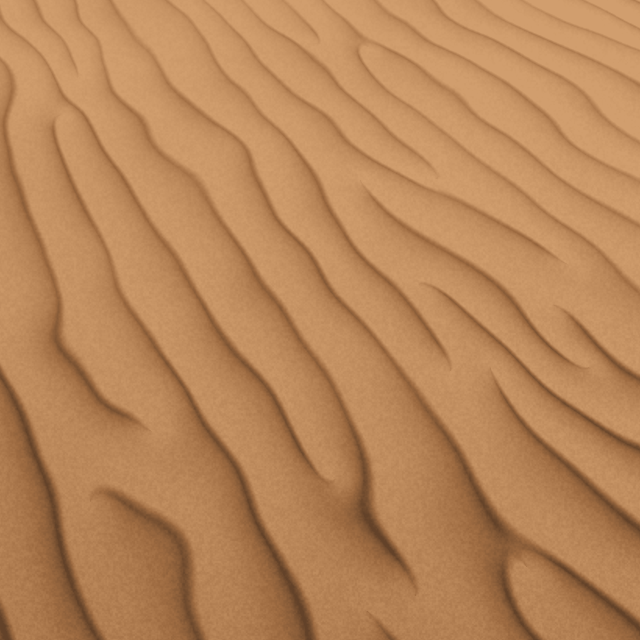
Give the GLSL for this texture, as a Shadertoy shader.

```glsl
#define BRIGHT_SAND vec3(0.82, 0.62, 0.43)
#define MID_SAND vec3(0.62, 0.42, 0.255)
#define DARK_SAND vec3(0.39, 0.26, 0.16)
#define PERSPECTIVE 1.2
#define RIPPLES 17.0
#define WAVER 0.75
#define FORK_PAIRS 9
#define EDGE_SOFTNESS 0.13
#define FAR_CONTRAST 0.27
#define NEAR_CONTRAST 0.72
#define GRAIN 0.10

float hash(vec2 p) {
    vec3 q = fract(vec3(p.xyx) * 0.1031);
    q += dot(q, q.yzx + 33.33);
    return fract((q.x + q.y) * q.z);
}

float noise(vec2 p) {
    vec2 cell = floor(p), f = fract(p);
    f = f * f * (3.0 - 2.0 * f);
    vec2 e = vec2(0.0, 1.0);
    return mix(mix(hash(cell), hash(cell + e.yx), f.x),
               mix(hash(cell + e.xy), hash(cell + e.yy), f.x), f.y);
}

// Flattens the view: x to the right, y from the far edge to the near one
vec2 ground(vec2 view) {
    return vec2(view.x, 1.6 * view.y) / (1.0 + PERSPECTIVE * view.y);
}

// Ripple count across the slope, fanning out towards the viewer
float ripplePhase(vec2 view, vec2 g) {
    float x = view.x, d = view.y;
    float fan = RIPPLES * x - 6.5 * d - 4.0 * x * d - 3.0 * x * x * (1.0 - d);
    float phase = fan / (1.0 + PERSPECTIVE * d);
    phase += WAVER * (noise(g * 8.0 + 3.7) - 0.5);
    return phase + 0.3 * WAVER * (noise(g * 21.0 + 11.0) - 0.5);
}

// Pairs of phase vortices make crests fork, end and enclose lenses;
// x is the phase shift, y fades the crest near a vortex
vec2 forks(vec2 g) {
    vec2 result = vec2(0.0, 1.0);
    for (int i = 0; i < FORK_PAIRS; i++) {
        float id = float(i);
        vec2 place = vec2(hash(vec2(id, 4.0)),
                          (id + hash(vec2(id, 9.0))) / float(FORK_PAIRS));
        float angle = 6.2832 * hash(vec2(id, 15.0));
        float reach = mix(0.025, 0.05, hash(vec2(id, 21.0)));
        vec2 offset = reach * vec2(cos(angle), sin(angle));
        vec2 a = g - ground(place) - offset;
        vec2 b = g - ground(place) + offset;
        result.x += (atan(a.y, a.x) - atan(b.y, b.x)) / 6.2832;
        result.y *= smoothstep(0.0, 0.03, length(a))
                  * smoothstep(0.0, 0.03, length(b));
    }
    return result;
}

// Shade grows slowly up to the crest line, then drops sharply
float crestShade(float phase) {
    float f = fract(phase);
    float slope = 0.62 * f * f * f + 0.38 * pow(f, 22.0);
    return max(slope, 1.0 - smoothstep(0.0, EDGE_SOFTNESS, f));
}

vec3 sandColor(float tone) {
    vec3 lower = mix(DARK_SAND, MID_SAND, clamp(tone * 2.0, 0.0, 1.0));
    return mix(lower, BRIGHT_SAND, clamp(tone * 2.0 - 1.0, 0.0, 1.0));
}

void mainImage(out vec4 fragColor, in vec2 fragCoord) {
    vec2 uv = fragCoord / iResolution.xy;
    vec2 view = vec2(uv.x, 1.0 - uv.y);
    vec2 g = ground(view);

    // Ripples
    vec2 fork = forks(g);
    float shade = crestShade(ripplePhase(view, g) + fork.x);
    float contrast = mix(FAR_CONTRAST, NEAR_CONTRAST, smoothstep(-0.1, 0.9, view.y));
    contrast *= mix(0.25, 1.0, fork.y) * (0.7 + 0.6 * noise(g * 9.0 + 40.0));

    // Broad light, darker near the viewer and to the left
    float tone = 1.03 - 0.05 * view.y - 0.24 * view.y * view.y;
    tone -= 0.07 * (1.0 - view.x);
    tone += 0.06 * (noise(g * 6.0 + 70.0) - 0.5);
    tone -= contrast * shade;

    // Fine grain
    float grain = noise(uv * 230.0) + noise(uv * 410.0 + 17.0) - 1.0;
    tone += GRAIN * mix(0.4, 1.0, view.y) * grain;

    fragColor = vec4(sandColor(tone), 1.0);
}
```
